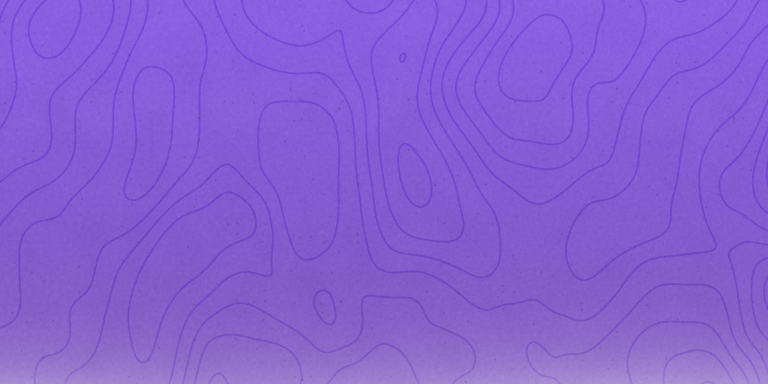
A WebGL 1 fragment shader for this background:

```glsl
precision highp float;
// Violet paper with fine topographic contour lines and a pale haze along the bottom.

uniform vec2 u_resolution;

vec2 hash2(vec2 cell) {
  vec3 q = fract(cell.xyx * vec3(0.1031, 0.1030, 0.0973));
  q += dot(q, q.yzx + 33.33);
  return fract((q.xx + q.yz) * q.zy);
}

float cornerRamp(vec2 cell, vec2 offset) {
  return dot(hash2(cell) * 2.0 - 1.0, offset);
}

float gradientNoise(vec2 p) {
  vec2 i = floor(p);
  vec2 f = p - i;
  vec2 w = f * f * f * (f * (f * 6.0 - 15.0) + 10.0);
  vec2 e = vec2(1.0, 0.0);
  float low = mix(cornerRamp(i, f), cornerRamp(i + e.xy, f - e.xy), w.x);
  float high = mix(cornerRamp(i + e.yx, f - e.yx), cornerRamp(i + e.xx, f - e.xx), w.x);
  return mix(low, high, w.y);
}

// Terrain height in contour steps, stretched vertically and gently warped.
float terrain(vec2 p) {
  vec2 q = p * vec2(3.0, 2.1) + vec2(17.3, 8.6);
  q += 0.35 * vec2(gradientNoise(q * 0.9 + 31.0), gradientNoise(q * 0.9 + 57.0));
  return 7.4 * (gradientNoise(q) + 0.16 * gradientNoise(q * 2.3 + 71.0));
}

// Line coverage from the distance to the nearest half-step level.
float contourLine(vec2 p, float pixel) {
  float e = 0.002;
  float h = terrain(p);
  vec2 slope = vec2(terrain(p + vec2(e, 0.0)) - h, terrain(p + vec2(0.0, e)) - h) / e;
  float distanceToLine = abs(fract(h) - 0.5) / max(length(slope), 0.4);
  return 1.0 - smoothstep(-0.7 * pixel, 0.7 * pixel, distanceToLine - 0.0025);
}

// Sparse round flecks, at most one per cell.
float flecks(vec2 p, float pixel) {
  vec2 cell = floor(p * 40.0);
  vec2 center = (cell + 0.2 + 0.6 * hash2(cell + 11.0)) / 40.0;
  vec2 pick = hash2(cell + 143.0);
  float radius = mix(0.001, 0.003, pick.y);
  float dotMask = 1.0 - smoothstep(-0.6 * pixel, 0.8 * pixel, length(p - center) - radius);
  return dotMask * step(pick.x, 0.13);
}

void main() {
  float pixel = 1.0 / u_resolution.y;
  vec2 p = gl_FragCoord.xy * pixel;
  float across = gl_FragCoord.x / u_resolution.x;

  // Vertical violet gradient with haze strongest at the lower right.
  vec3 color = mix(vec3(0.49, 0.335, 0.755), vec3(0.545, 0.375, 0.885),
                   smoothstep(-0.1, 1.1, p.y));
  float haze = exp(-p.y / 0.11) * (0.7 + 0.12 * cos(6.2832 * (across - 0.85)));
  color = mix(color, vec3(0.70, 0.62, 0.85), haze);

  // Contours fade into the haze.
  float ink = contourLine(p, pixel) * (1.0 - 0.5 * haze);
  color *= mix(vec3(1.0), vec3(0.87, 0.78, 0.955), ink);

  // Paper mottling, fine grain and flecks.
  color += 0.016 * gradientNoise(p * 9.0 + 5.0) + 0.02 * gradientNoise(p * 85.0);
  color += 0.018 * (hash2(floor(p * 256.0) + 7.0).x - 0.5);
  color *= 1.0 - 0.11 * flecks(p, pixel);

  gl_FragColor = vec4(color, 1.0);
}
```
